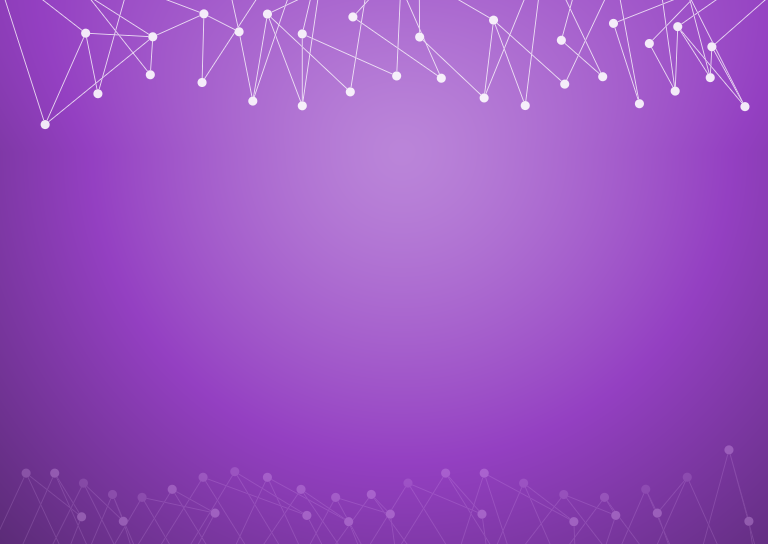
This background is drawn by a WebGL 1 fragment shader. Its source:

```glsl
precision highp float;
// Violet radial glow with white network links hanging from the top and faint ones along the bottom.
uniform vec2 u_resolution;

const float PI = 3.14159265;
float pixel; // size of one pixel, where the canvas is 100 units high

// Smooth coverage of a shape with signed distance d
float cover(float d) {
  return clamp(0.5 - d / pixel, 0.0, 1.0);
}

float dot2d(vec2 p, vec2 center) {
  return cover(length(p - center) - 0.83);
}

float link(vec2 p, vec2 a, vec2 b) {
  vec2 ab = b - a;
  float t = clamp(dot(p - a, ab) / dot(ab, ab), 0.0, 1.0);
  return cover(length(p - a - ab * t) - 0.08);
}

float hash(float n) {
  return fract(sin(n * 12.99 + 4.1) * 4375.85);
}

// Node rows: low and high ones at the top, tall and short ones at the bottom
vec2 hangingNode(float i) {
  float arch = sin(PI * i / 16.0);
  float wave = cos(1.57 * i - 0.3 * i * arch);
  return vec2(8.3 + 8.04 * i + 8.5 * arch, 83.4 - 3.0 * wave - 3.3 * exp(-2.0 * i));
}

vec2 ceilingNode(float i) {
  float x = 13.6 + 9.4 * i + 5.5 * cos(0.78 * (i - 1.5));
  return vec2(x, 97.0 - 0.3 * i + 1.7 * cos(PI * i) - 4.8 * exp(-i));
}

vec2 tallNode(float i) {
  float x = 4.8 + 6.46 * i - 7.7 * sin(PI * i / 20.0);
  return vec2(x, 10.9 + 2.4 * cos(0.967 * (i - 0.5)) + 4.0 * step(19.5, i));
}

vec2 shortNode(float i) {
  return vec2(15.0 + 12.27 * i - 4.6 * sin(1.57 * i), 5.0 - 0.9 * sin(2.0 * i));
}

// Glow: pale center, violet ring, dark purple beyond
vec3 glow(vec2 p) {
  vec2 q = p - vec2(73.8, 72.0);
  q.x *= (q.x > 0.0 ? 0.94 : 1.0) * (1.0 - 0.009 * max(q.y, 0.0));
  float d = length(q) / 57.0;
  vec3 violet = vec3(0.58, 0.25, 0.76);
  vec3 inner = mix(vec3(0.73, 0.52, 0.85), violet, pow(min(d, 1.0), 1.3));
  return mix(inner, vec3(0.36, 0.17, 0.47), clamp((d - 1.0) / 0.8, 0.0, 1.0));
}

void main() {
  pixel = 100.0 / u_resolution.y;
  vec2 p = gl_FragCoord.xy * pixel;
  vec3 color = glow(p);

  // Bright network along the top
  float lines = 0.0;
  float dots = 0.0;
  if (p.y > 75.0) {
    for (int k = 0; k < 17; k++) {
      float i = float(k);
      vec2 node = hangingNode(i);
      float above = floor(i * 0.8);
      vec2 edge = vec2(node.x + 26.0 * (hash(i) - 0.5), 101.0);
      dots = max(dots, dot2d(p, node));
      lines = max(lines, link(p, node, ceilingNode(above)));
      lines = max(lines, link(p, node, edge));
      if (hash(i + 30.0) > 0.45) lines = max(lines, link(p, node, ceilingNode(above + 1.0)));
    }
    for (int k = 0; k < 14; k++) {
      float i = float(k);
      vec2 node = ceilingNode(i);
      vec2 edge = vec2(node.x + 30.0 * (hash(i + 60.0) - 0.5), 101.0);
      dots = max(dots, dot2d(p, node));
      lines = max(lines, link(p, node, edge));
      if (k < 3) lines = max(lines, link(p, node, ceilingNode(i + 1.0)));
    }
    color = mix(color, vec3(1.0), max(0.8 * lines, 0.88 * dots));
  }

  // Faint network along the bottom
  float faint = 0.0;
  if (p.y < 20.0) {
    for (int k = 0; k < 21; k++) {
      float i = float(k);
      vec2 node = tallNode(i);
      float strength = 0.14 + 0.16 * hash(i + 90.0);
      float lean = 4.0 + 5.0 * hash(i + 120.0);
      float rays = max(link(p, node, vec2(node.x - lean, -1.0)),
                       link(p, node, vec2(node.x + lean, -1.0)));
      rays = max(rays, link(p, node, shortNode(floor(i * 0.5))));
      faint = max(faint, max(strength * dot2d(p, node), 0.17 * rays));
    }
    for (int k = 0; k < 11; k++) {
      vec2 node = shortNode(float(k));
      float stem = link(p, node, vec2(node.x + 8.0 * hash(float(k)) - 4.0, -1.0));
      faint = max(faint, max(0.3 * dot2d(p, node), 0.17 * stem));
    }
    color = mix(color, vec3(0.93, 0.75, 1.0), faint);
  }

  gl_FragColor = vec4(color, 1.0);
}
```
